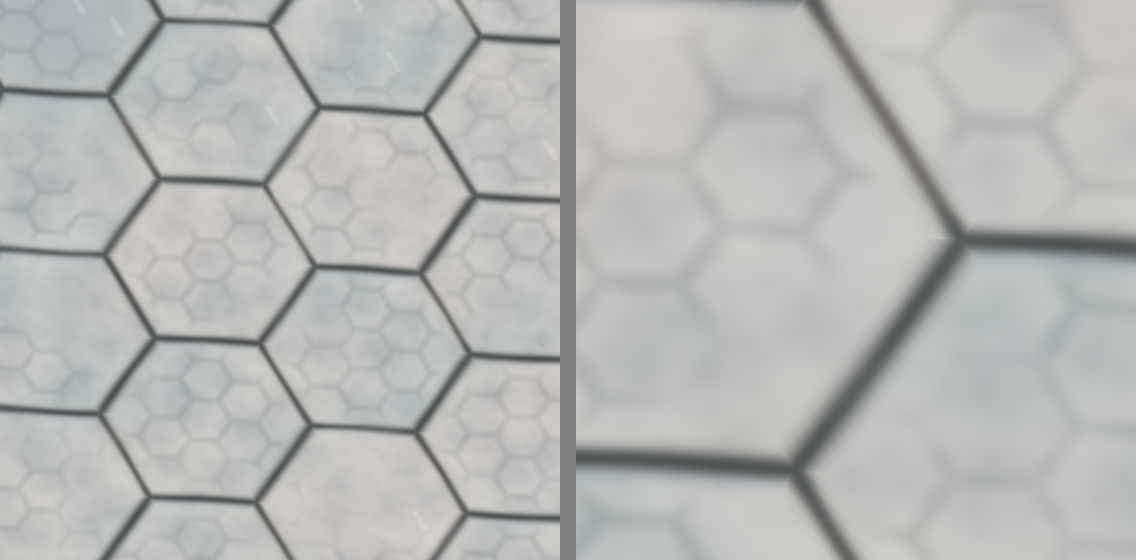
Left, the full canvas; right, a detail of the centre.
This texture is drawn by a WebGL 2 fragment shader. Its source:

```glsl
#version 300 es
precision highp float;
// Weathered hexagonal paving seen slightly askew: large pale tiles with dark uneven joints,
// each embossed with a faint, patchy honeycomb. One hexagon lattice function is used at two
// scales; cellular noise and layered sines add the stains, wobble and wear.

uniform vec2 u_resolution;
out vec4 fragColor;

struct Hex {
    vec2 local;     // position from the cell centre
    vec2 centre;
    vec2 edgeId;    // integer label shared by both sides of an edge
    float edge;     // distance to the nearest edge
    float axis;     // 0 level, 1 falling, 2 rising edge
    float side;     // sign of the edge within its cell
};

float hash(vec2 p) {
    return fract(sin(dot(p, vec2(127.1, 311.7))) * 43758.5);
}

// Flat-topped hexagons with circumradius 1
Hex hexLattice(vec2 q) {
    vec2 period = vec2(3.0, sqrt(3.0));
    vec2 c0 = period * round(q / period);
    vec2 c1 = period * (floor(q / period) + 0.5);
    Hex h;
    h.centre = distance(q, c0) < distance(q, c1) ? c0 : c1;
    h.local = q - h.centre;
    float best = -1.0;
    for (int i = 0; i < 3; i++) {
        float angle = radians(i == 0 ? 90.0 : (i == 1 ? 30.0 : -30.0));
        vec2 normal = vec2(cos(angle), sin(angle));
        float along = dot(h.local, normal);
        if (abs(along) > best) {
            best = abs(along);
            h.axis = float(i);
            h.side = along < 0.0 ? -1.0 : 1.0;
            h.edgeId = round((h.centre + normal * h.side * 0.866) / vec2(0.75, 0.433));
        }
    }
    h.edge = 0.866 - best;
    return h;
}

// Soft cellular noise: smooth blend of distances to scattered points
float cellular(vec2 p) {
    vec2 cell = floor(p);
    float sum = 0.0;
    for (int y = -1; y <= 1; y++) {
        for (int x = -1; x <= 1; x++) {
            vec2 id = cell + vec2(x, y);
            vec2 spot = id + vec2(hash(id), hash(id + 37.0));
            sum += exp(-7.0 * distance(p, spot));
        }
    }
    return clamp(-log(sum + 0.001) / 5.0, 0.0, 1.0);
}

float waves(vec2 p) {
    return (sin(p.x + 1.7 * sin(p.y * 0.8)) + sin(p.y * 1.3 + 1.4 * sin(p.x * 0.9 + 2.0))) * 0.5;
}

void main() {
    vec2 p = gl_FragCoord.xy / u_resolution;

    // Skewed tile frame, with a slight hand-laid wobble
    vec2 wobble = 0.0013 * vec2(waves(p * 19.0), waves(p.yx * 23.0 + 4.0));
    mat2 tileFrame = mat2(0.1885, -0.0104, 0.0046, 0.1639);
    vec2 q = inverse(tileFrame) * (p + wobble - vec2(0.382, 0.818));
    Hex tile = hexLattice(q);
    vec2 tileId = round(tile.centre / vec2(1.5, 0.866));
    float tone = hash(tileId + 5.0);

    // Stone: warm to bluish grey by tile, then broad stains and faint mottling
    float stain = cellular(q * 2.4);
    float grain = cellular(q * 7.0 + 11.0);
    float drift = waves(q * 2.3 + tone * 6.0);
    vec3 warmGrey = vec3(0.765, 0.752, 0.742);
    vec3 coolGrey = vec3(0.695, 0.727, 0.732);
    vec3 color = mix(warmGrey, coolGrey, clamp(tone * 0.75 + drift * 0.35, 0.0, 1.0));
    color += (stain - 0.3) * vec3(0.07, 0.06, 0.05) + (grain - 0.35) * 0.025;
    color += 0.022 * smoothstep(0.35, 0.1, tile.edge) * vec3(1.0, 1.0, 0.7);
    float blueCorner = smoothstep(0.28, 0.06, distance(p, vec2(0.1, 1.0)));
    color = mix(color, vec3(0.64, 0.71, 0.73), 0.75 * blueCorner);

    // Embossed honeycomb, a quarter of the tile size, worn away in patches
    Hex comb = hexLattice(q * 4.0);
    float relief = smoothstep(-0.5, 0.6, waves(q * 2.9 + 1.0) + hash(tileId + 9.0) * 0.9 - 0.25);
    relief *= smoothstep(0.05, 0.22, tile.edge);
    float rounded = min(comb.edge, 0.95 - length(comb.local));
    float groove = 1.0 - smoothstep(-0.04, 0.27, rounded);
    vec2 combId = round(comb.centre / vec2(1.5, 0.866));
    float combFill = smoothstep(0.0, 0.35, comb.edge);
    color += relief * combFill * (hash(combId) - 0.5) * vec3(0.035, 0.025, 0.02);
    color -= relief * groove * vec3(0.065, 0.058, 0.056);

    // Pale glints on a few falling comb edges
    float combFalling = 1.0 - min(abs(comb.axis - 1.0), 1.0);
    float glint = combFalling * step(0.72, hash(comb.edgeId + 3.0)) * step(0.55, hash(tileId + 21.0));
    glint *= smoothstep(0.12, 0.3, tile.edge) * (1.0 - smoothstep(0.0, 0.2, comb.edge));
    color += 0.05 * glint;

    // Joints: rising ones heaviest, falling ones thin and brownish; all meet in dark knots
    float wear = hash(tile.edgeId);
    float falling = 1.0 - min(abs(tile.axis - 1.0), 1.0);
    float rising = step(1.5, tile.axis);
    float knot = smoothstep(0.89, 0.99, length(tile.local));
    float width = 0.043 + 0.007 * rising - 0.007 * falling + 0.008 * (wear - 0.5);
    width = mix(width, 0.045, knot) + 0.005 * waves(q * 5.0);
    float strength = mix(0.72, 0.95, smoothstep(0.0, 0.5, wear)) - 0.14 * falling * (1.0 - wear);
    strength = mix(strength, 0.9, knot) * (0.95 + 0.05 * waves(q * 7.0));
    float joint = exp(-pow(tile.edge / width, 2.0)) * strength;
    float skirt = 0.12 * exp(-tile.edge / 0.06);
    float brown = falling * (1.0 - wear) * (1.0 - knot);
    vec3 jointColor = mix(vec3(0.27, 0.29, 0.29), vec3(0.36, 0.33, 0.31), brown);
    float below = step(tile.axis, 0.5) * step(0.0, tile.side) * (1.0 - knot);
    color += below * vec3(-0.02, -0.005, 0.02) * smoothstep(0.14, 0.03, tile.edge);
    color = mix(color, jointColor, clamp(joint + skirt * (1.0 - joint), 0.0, 1.0));

    fragColor = vec4(clamp(color, 0.0, 1.0), 1.0);
}
```
